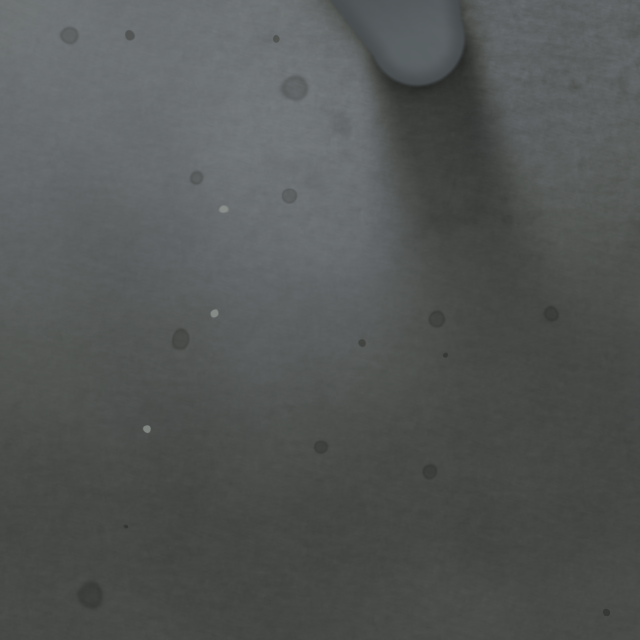
Give the GLSL for this texture, as a WebGL 1 fragment shader.

```glsl
precision highp float;
// Worn grey concrete floor with the rounded foot of a post and its soft shadow.
uniform vec2 u_resolution;

const vec3 WARM_TINT = vec3(0.975, 1.015, 0.965);
const vec3 COOL_TINT = vec3(0.965, 1.005, 1.025);
const vec3 POST_DARK = vec3(0.285, 0.305, 0.315);
const vec3 POST_LIGHT = vec3(0.355, 0.380, 0.390);
const vec3 SPECK_COLOR = vec3(0.58, 0.60, 0.58);
const float FLOOR_DIM = 0.286;
const float FLOOR_BRIGHT = 0.422;
const float GRAIN_ANGLE = -0.55;
const float GRAIN_SCALE = 95.0;
const float GRAIN_STRENGTH = 0.040;
const float SHADOW_STRENGTH = 0.42;
const vec2 POST_FOOT = vec2(0.652, 0.940);
const vec2 POST_TOP = vec2(0.612, 1.040);
const float FOOT_RADIUS = 0.074;
const float TOP_RADIUS = 0.104;

float hash(vec2 p) {
  return fract(sin(dot(p, vec2(127.1, 311.7))) * 43758.5453);
}

float noise(vec2 p) {
  vec2 i = floor(p), f = fract(p);
  f = f * f * (3.0 - 2.0 * f);
  return mix(mix(hash(i), hash(i + vec2(1.0, 0.0)), f.x),
             mix(hash(i + vec2(0.0, 1.0)), hash(i + vec2(1.0, 1.0)), f.x), f.y);
}

float fbm(vec2 p) {
  float sum = 0.0, amp = 0.5;
  for (int i = 0; i < 4; i++) {
    sum += amp * noise(p);
    p = mat2(1.6, 1.2, -1.2, 1.6) * p + 7.3;
    amp *= 0.5;
  }
  return sum / 0.9375;
}

float glow(vec2 p, vec2 center, vec2 size) {
  vec2 q = (p - center) / size;
  return exp(-dot(q, q));
}

// Fine slanted fibres, lit as a shallow relief
float grainHeight(vec2 p) {
  float c = cos(GRAIN_ANGLE), s = sin(GRAIN_ANGLE);
  vec2 q = vec2(c * p.x + s * p.y, c * p.y - s * p.x);
  q += 0.006 * (noise(p * 28.0) - 0.5);
  return fbm(q * vec2(0.55, 1.0) * GRAIN_SCALE);
}

// Signed distance to the tapered post; along runs from foot to top
float postDistance(vec2 p, out float along) {
  vec2 axis = POST_TOP - POST_FOOT;
  along = clamp(dot(p - POST_FOOT, axis) / dot(axis, axis), 0.0, 1.0);
  return length(p - POST_FOOT - axis * along) - mix(FOOT_RADIUS, TOP_RADIUS, along);
}

// Scattered round marks, at most one per cell: x is the fill, y the rim
vec2 marks(vec2 p, float cells, float chance, float radius, float seed) {
  vec2 id = floor(p * cells);
  vec2 jitter = vec2(hash(id + seed), hash(id + seed + 19.7));
  vec2 center = (id + 0.25 + 0.5 * jitter) / cells;
  float r = radius * mix(0.45, 1.0, hash(id + seed + 5.1));
  float wobble = 0.5 * radius * (noise(p * 0.8 / radius + seed) - 0.5);
  float d = length(p - center) + wobble - r;
  float soft = max(0.25 * r, 0.8 / u_resolution.y);
  float present = step(hash(id + seed + 41.3), chance);
  return present * vec2(1.0 - smoothstep(-soft, soft, d), exp(-d * d / (soft * soft)));
}

float floorLight(vec2 p) {
  float light = mix(FLOOR_DIM, FLOOR_BRIGHT, smoothstep(0.1, 0.95, p.y));
  light += 0.048 * glow(p, vec2(0.43, 0.70), vec2(0.20, 0.20));
  light += 0.025 * glow(p, vec2(0.12, 0.96), vec2(0.35, 0.20));
  light -= 0.050 * smoothstep(0.50, 0.85, p.x) * smoothstep(0.05, 0.5, p.y);
  return light + 0.055 * (fbm(p * 4.5 + 3.0) - 0.5);
}

// Shadow falling from the foot, drifting right as it widens and fades
float shadowMask(vec2 p) {
  float drop = max(0.90 - p.y, 0.0);
  float center = 0.665 + 0.22 * drop;
  float halfWidth = 0.082 + 0.06 * drop;
  float blur = 0.025 + 0.16 * drop;
  float across = 1.0 - smoothstep(halfWidth - blur, halfWidth + blur, abs(p.x - center));
  return across * smoothstep(0.36, 0.86, p.y) * (1.0 - smoothstep(0.90, 0.98, p.y));
}

void main() {
  vec2 p = gl_FragCoord.xy / u_resolution.y;
  float along;
  float post = postDistance(p, along);

  // Floor light, grain and rough patches toward the upper right
  float light = floorLight(p);
  float rough = smoothstep(0.45, 0.95, p.y) * smoothstep(0.2, 0.8, p.x);
  float height = grainHeight(p);
  float relief = height - grainHeight(p + vec2(0.003, -0.003));
  light += GRAIN_STRENGTH * (1.0 + 1.1 * rough) * (relief + 0.45 * (height - 0.5));
  light -= 0.07 * rough * smoothstep(0.58, 0.78, fbm(p * 15.0 + 11.0));

  // Stains and shadow
  vec2 stain = marks(p, 5.0, 0.28, 0.019, 2.0);
  vec2 pit = marks(p, 8.0, 0.13, 0.008, 23.0);
  light *= 1.0 - 0.13 * stain.x - 0.09 * stain.y - 0.25 * pit.x;
  light *= 1.0 - SHADOW_STRENGTH * shadowMask(p);
  light *= 1.0 - 0.30 * exp(-max(post, 0.0) * 55.0);

  float cool = smoothstep(0.29, 0.42, light) + 0.9 * (fbm(p * 5.0 + 31.0) - 0.5);
  vec3 color = light * mix(WARM_TINT, COOL_TINT, clamp(cool, 0.0, 1.0));
  float speck = marks(p, 7.0, 0.12, 0.008, 67.0).x;
  color = mix(color, SPECK_COLOR, 0.75 * speck);

  // Smooth post, paler toward its foot and darker at the rim
  float shade = (1.0 - 0.65 * along) * smoothstep(0.0, 0.035, -post);
  vec3 postColor = mix(POST_DARK, POST_LIGHT, shade) + 0.012 * (height - 0.5);
  float edge = max(0.004, 1.0 / u_resolution.y);
  color = mix(color, postColor, 1.0 - smoothstep(-edge, edge, post));

  gl_FragColor = vec4(color, 1.0);
}
```
